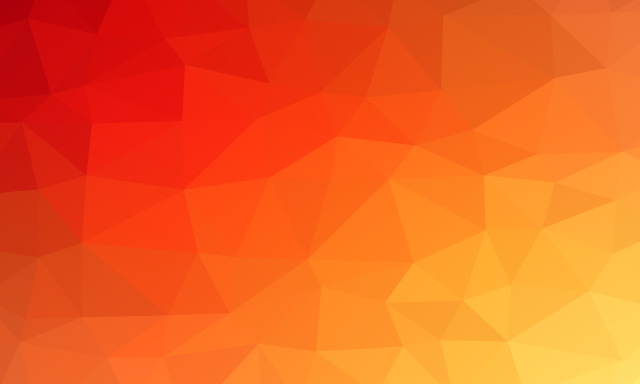
Give the GLSL for this background, as a Shadertoy shader.

```glsl
const vec2 GRID = vec2(9.0, 7.0);   // mesh columns and rows
const float JITTER = 0.72;          // spread of each vertex within its cell
const float TONE_SHIFT = 0.09;      // how far a facet strays along the gradient
const float FACET_FLATNESS = 0.72;  // 1 = one flat colour per facet

vec2 hash2(vec2 p) {
    vec2 q = vec2(dot(p, vec2(127.1, 311.7)), dot(p, vec2(269.5, 183.3)));
    return fract(sin(q) * 43758.5453);
}

float cross2(vec2 a, vec2 b) {
    return a.x * b.y - a.y * b.x;
}

// Five evenly spaced colours, blended along x
vec3 ramp(float x, vec3 c0, vec3 c1, vec3 c2, vec3 c3, vec3 c4) {
    float t = clamp(x, 0.0, 1.0) * 4.0;
    vec3 col = mix(c0, c1, clamp(t, 0.0, 1.0));
    col = mix(col, c2, clamp(t - 1.0, 0.0, 1.0));
    col = mix(col, c3, clamp(t - 2.0, 0.0, 1.0));
    return mix(col, c4, clamp(t - 3.0, 0.0, 1.0));
}

// Crimson at upper left, through orange, to yellow at lower right
vec3 warmGradient(vec2 uv) {
    vec3 bottom = ramp(uv.x, vec3(0.89, 0.38, 0.18), vec3(1.0, 0.45, 0.18),
        vec3(1.0, 0.59, 0.19), vec3(1.0, 0.77, 0.28), vec3(1.0, 0.90, 0.45));
    vec3 lower = ramp(uv.x, vec3(0.80, 0.25, 0.08), vec3(0.97, 0.28, 0.07),
        vec3(1.0, 0.47, 0.11), vec3(1.0, 0.66, 0.18), vec3(1.0, 0.74, 0.27));
    vec3 upper = ramp(uv.x, vec3(0.80, 0.05, 0.05), vec3(0.98, 0.10, 0.06),
        vec3(1.0, 0.25, 0.06), vec3(1.0, 0.43, 0.11), vec3(1.0, 0.53, 0.21));
    vec3 top = ramp(uv.x, vec3(0.68, 0.0, 0.04), vec3(0.85, 0.04, 0.03),
        vec3(0.83, 0.19, 0.05), vec3(0.84, 0.33, 0.10), vec3(0.91, 0.42, 0.21));
    float t = clamp(uv.y, 0.0, 1.0) * 3.0;
    vec3 col = mix(bottom, lower, clamp(t, 0.0, 1.0));
    col = mix(col, upper, clamp(t - 1.0, 0.0, 1.0));
    return mix(col, top, clamp(t - 2.0, 0.0, 1.0));
}

vec2 meshVertex(vec2 id, vec2 cellSize) {
    return (id + 0.5 + JITTER * (hash2(id + 3.0) - 0.5)) * cellSize;
}

// Signed distance to the line a-b, positive on its left
float edgeDistance(vec2 p, vec2 a, vec2 b) {
    return cross2(b - a, p - a) / max(length(b - a), 1e-4);
}

// Facet colour in rgb, premultiplied by its coverage in alpha
vec4 facet(vec2 p, vec2 a, vec2 b, vec2 c, vec2 canvas, float pixel) {
    float inside = min(edgeDistance(p, a, b),
                   min(edgeDistance(p, b, c), edgeDistance(p, c, a)));
    float coverage = clamp(inside / pixel + 0.5, 0.0, 1.0);
    vec2 centre = (a + b + c) / (3.0 * canvas);
    vec2 tone = hash2(floor(centre * 900.0)) - 0.5;
    vec3 flatColor = warmGradient(centre + TONE_SHIFT * tone);
    vec3 col = mix(warmGradient(p / canvas), flatColor, FACET_FLATNESS);
    return vec4(col * (1.0 + 0.03 * tone.x), 1.0) * coverage;
}

// Split a quad along its Delaunay diagonal and shade both halves
vec4 quad(vec2 p, vec2 a, vec2 b, vec2 c, vec2 d, vec2 canvas, float pixel) {
    float angleSumSine = cross2(c - b, a - b) * dot(a - d, c - d)
                       + dot(c - b, a - b) * cross2(a - d, c - d);
    if (angleSumSine < 0.0) {
        return facet(p, a, b, d, canvas, pixel) + facet(p, b, c, d, canvas, pixel);
    }
    return facet(p, a, b, c, canvas, pixel) + facet(p, a, c, d, canvas, pixel);
}

void mainImage(out vec4 fragColor, in vec2 fragCoord) {
    float pixel = 1.0 / iResolution.y;
    vec2 canvas = vec2(iResolution.x * pixel, 1.0);
    vec2 cellSize = canvas / GRID;
    vec2 p = fragCoord * pixel;
    vec2 home = floor(p / cellSize - 0.5);

    // Gather the facets of nearby quads
    vec4 sum = vec4(0.0);
    for (int j = -1; j <= 1; j++) {
        for (int i = -1; i <= 1; i++) {
            vec2 id = home + vec2(i, j);
            sum += quad(p, meshVertex(id, cellSize),
                        meshVertex(id + vec2(1, 0), cellSize),
                        meshVertex(id + vec2(1, 1), cellSize),
                        meshVertex(id + vec2(0, 1), cellSize), canvas, pixel);
        }
    }
    vec3 col = sum.a > 0.001 ? sum.rgb / sum.a : warmGradient(p / canvas);
    fragColor = vec4(clamp(col, 0.0, 1.0), 1.0);
}
```
